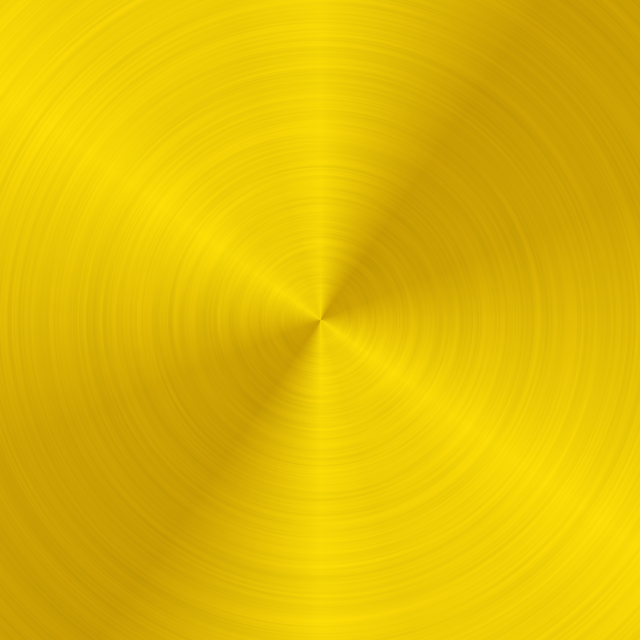
A three.js fragment shader for this texture:

```glsl
// Circular brushed gold disc with conical highlights and fine concentric grooves.
varying vec2 vUv;

const vec2 CENTER = vec2(0.501, 0.5);
const vec3 DARK_GOLD = vec3(0.782, 0.612, 0.010);
const vec3 BRIGHT_GOLD = vec3(0.975, 0.855, 0.022);
const float GROOVE_DEPTH = 0.034;   // strength of the brushed rings
const float GROOVE_DENSITY = 58.0;  // broadest rings per canvas width
const float ARC_CELLS = 5.0;        // groove variations around the circle
const int OCTAVES = 4;
const float PI = 3.14159265;

float hash(vec2 p) {
  return fract(sin(dot(p, vec2(127.1, 311.7))) * 43758.5453);
}

// Value noise over (radius, turn) that wraps after `cells` along the turn.
float ringNoise(vec2 p, float cells) {
  vec2 i = floor(p);
  vec2 f = fract(p);
  f = f * f * (3.0 - 2.0 * f);
  float y0 = mod(i.y, cells);
  float y1 = mod(i.y + 1.0, cells);
  float inner = mix(hash(vec2(i.x, y0)), hash(vec2(i.x, y1)), f.y);
  float outer = mix(hash(vec2(i.x + 1.0, y0)), hash(vec2(i.x + 1.0, y1)), f.y);
  return mix(inner, outer, f.x);
}

// Stacked grooves, each octave finer in radius, centred on zero.
float grooves(float radius, float turn) {
  float sum = 0.0;
  float density = GROOVE_DENSITY;
  float cells = ARC_CELLS;
  float weight = 0.35;
  for (int k = 0; k < OCTAVES; k++) {
    vec2 p = vec2(radius * density + 37.0 * float(k), turn * cells);
    sum += weight * (ringNoise(p, cells) - 0.5);
    density *= 1.95;
    cells += 3.0;
    weight *= 1.5;
  }
  return sum;
}

// Continues a ramp toward `value` between two angles.
float ramp(float level, float value, float from, float to, float angle) {
  return mix(level, value, clamp((angle - from) / (to - from), 0.0, 1.0));
}

// Reflected light by angle in degrees, repeating every half turn.
float sheen(float angle) {
  float level = 0.45;
  level = ramp(level, 0.10, 0.0, 22.0, angle);
  level = ramp(level, 0.00, 22.0, 55.0, angle);
  level = ramp(level, 0.43, 55.0, 71.0, angle);
  level = ramp(level, 0.95, 71.0, 90.0, angle);
  level = ramp(level, 0.78, 90.0, 106.0, angle);
  level = ramp(level, 0.82, 106.0, 128.0, angle);
  level = ramp(level, 1.00, 128.0, 144.4, angle);
  level = ramp(level, 0.75, 144.4, 159.0, angle);
  return ramp(level, 0.45, 159.0, 180.0, angle);
}

void main() {
  vec2 offset = vUv - CENTER;
  float radius = length(offset);
  float theta = atan(offset.y, offset.x + 1e-6);
  float turn = theta / (2.0 * PI) + 0.5;
  float angle = mod(degrees(theta), 180.0);

  // Conical metal gradient
  vec3 color = mix(DARK_GOLD, BRIGHT_GOLD, sheen(angle));

  // Brushed grooves, fading out at the hub
  float hubFade = smoothstep(0.0, 0.06, radius);
  color *= 1.0 + GROOVE_DEPTH * hubFade * grooves(radius, turn);

  gl_FragColor = vec4(color, 1.0);
}
```
